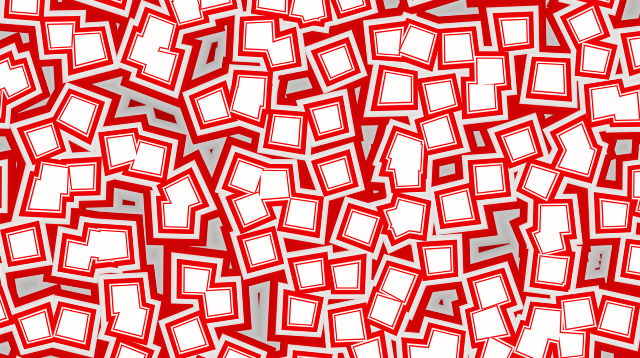
Reproduce this pattern procedurally as a Shadertoy shader.

```glsl
// Scattered, slightly turned squares with white cores and nested red and pale outlines.
// The nearest-square distance merges overlapping squares; a power law widens the
// bands outward, and shading darkens the gaps between them.

const float CELL = 0.138;        // grid spacing, in canvas heights
const float JITTER = 1.12;       // how far centres stray, in cells
const float TURN = 0.85;         // full range of rotation, in radians
const float CORE = 0.034;        // half side of the white core
const float SIZE_SPREAD = 0.008; // variation of the half side
const float TILT = 0.11;         // uneven ring width from side to side
const float BAND = 0.0023;       // width of the first band
const float GROWTH = 2.0;        // exponent of band widening
const float RED_GAIN = 0.3;      // extra red in the fine inner bands
const float GAIN_REACH = 0.012;  // distance over which that extra fades
const float DEPTH = 0.11;        // distance at which shading is full
const float DARKEN = 0.39;       // strength of the shading
const vec3 WHITE = vec3(1.0, 0.995, 0.99);
const vec3 RED = vec3(0.98, 0.01, 0.015);

vec3 hash3(vec2 p) {
    vec3 q = fract(vec3(p.xyx) * vec3(0.1031, 0.1030, 0.0973));
    q += dot(q, q.yxz + 33.33);
    return fract((q.xxy + q.yzz) * q.zyx);
}

// Signed distance to a turned square whose rings lean to one side
float squareDistance(vec2 p, vec3 rnd) {
    float angle = (rnd.x - 0.5) * TURN;
    float c = cos(angle), s = sin(angle);
    p = mat2(c, -s, s, c) * p;
    float d = max(abs(p.x), abs(p.y));
    d += TILT * dot(p, rnd.yz * 2.0 - 1.0);
    return d - CORE - SIZE_SPREAD * (rnd.z - 0.5);
}

// Distance to the union of all nearby squares
float fieldDistance(vec2 p) {
    vec2 home = floor(p / CELL);
    float nearest = 1.0;
    for (int y = -2; y <= 2; y++) {
        for (int x = -2; x <= 2; x++) {
            vec2 cell = home + vec2(x, y);
            vec2 offset = (hash3(cell + 57.0).xy - 0.5) * JITTER;
            vec2 centre = (cell + 0.5 + offset) * CELL;
            nearest = min(nearest, squareDistance(p - centre, hash3(cell + 191.0)));
        }
    }
    return nearest;
}

// Coverage of red: alternating bands, none inside the core
float redBands(float d, float pixel) {
    float x = max(d, 0.25 * pixel);
    float phase = pow(x / BAND, 1.0 / GROWTH);
    float soft = min(0.5, 0.6 * pixel * phase / (GROWTH * x));
    float wave = abs(mod(phase + 0.5, 2.0) - 1.0);
    float edge = 0.5 + RED_GAIN * exp(-x / GAIN_REACH);
    float red = 1.0 - smoothstep(edge - soft, edge + soft, wave);
    return red * clamp(d / pixel + 0.5, 0.0, 1.0);
}

void mainImage(out vec4 fragColor, in vec2 fragCoord) {
    float pixel = 1.0 / iResolution.y;
    float d = fieldDistance(fragCoord * pixel + 3.0);

    vec3 color = mix(WHITE, RED, redBands(d, pixel));
    color *= 1.0 - DARKEN * clamp(d / DEPTH, 0.0, 1.0);
    fragColor = vec4(color, 1.0);
}
```
